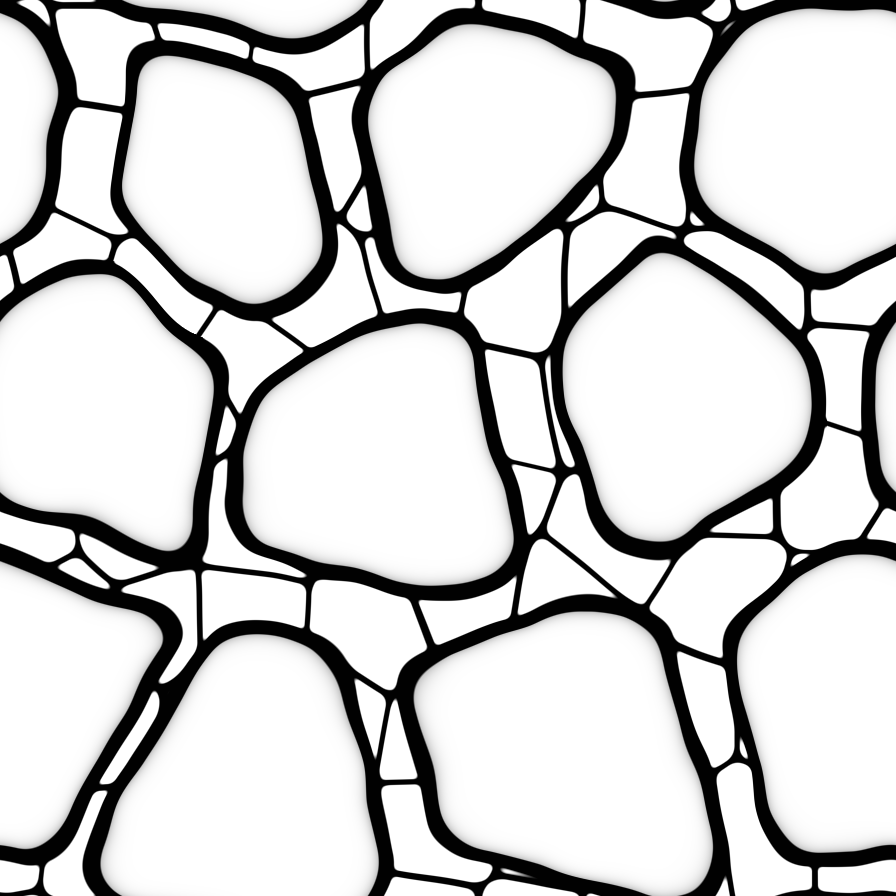
This pattern is drawn by a Shadertoy shader. Its source:

```glsl
// Seamless cracked stones: large boldly outlined slabs with finely split filler between them.
#define STONES 3.0          // large stones per side
#define CHIPS 8.0           // filler pieces per side
#define JITTER 0.55         // irregularity of the cell centres
#define GAP vec2(0.008, 0.056)     // smallest and largest inset of a stone side
#define CRACK vec2(0.0022, 0.0042) // half width range of the thin cracks
#define OUTLINE 0.0079      // half width of the bold outlines
#define WOBBLE 0.012        // waviness of the stone sides
#define SHADE 0.25          // strength of the soft inner shadow
#define SHADE_WIDTH 0.0055  // falloff of the inner shadow
#define SEED 4.7

float hash(vec2 p) {
    return fract(sin(dot(p + SEED, vec2(127.1, 311.7))) * 43758.5453);
}

vec2 hash2(vec2 p) {
    return vec2(hash(p), hash(p + 31.4));
}

// Value noise in -1..1 that wraps after n cells
vec2 wrapNoise(vec2 uv, float n) {
    vec2 p = uv * n, i = floor(p), f = fract(p);
    f = f * f * (3.0 - 2.0 * f);
    vec2 e = vec2(0.0, 1.0);
    vec2 low  = mix(hash2(mod(i, n)), hash2(mod(i + e.yx, n)), f.x);
    vec2 high = mix(hash2(mod(i + e.xy, n)), hash2(mod(i + e.yy, n)), f.x);
    return 2.0 * mix(low, high, f.y) - 1.0;
}

float smoothMin(float a, float b, float k) {
    float h = max(k - abs(a - b), 0.0) / k;
    return min(a, b) - 0.25 * k * h * h;
}

// Jittered centre of a cell; rows are staggered so the grid does not show
vec2 cellCentre(vec2 id, float n) {
    vec2 w = mod(id, n);
    vec2 stagger = vec2(w.y / n - 0.5, 0.0);
    return id + 0.5 + stagger + JITTER * (hash2(w + n) - 0.5);
}

// Signed distance to the rounded, inset Voronoi cell around uv (positive inside)
float insetCell(vec2 uv, float n, vec2 inset, float rounding) {
    vec2 p = uv * n, home = floor(p), own = home, toOwn = vec2(9.0);
    for (int y = -2; y <= 2; y++)
    for (int x = -2; x <= 2; x++) {
        vec2 id = home + vec2(x, y);
        vec2 r = cellCentre(id, n) - p;
        if (dot(r, r) < dot(toOwn, toOwn)) { toOwn = r; own = id; }
    }
    float d = 1.0;
    for (int y = -2; y <= 2; y++)
    for (int x = -2; x <= 2; x++) {
        if (x == 0 && y == 0) continue;
        vec2 id = own + vec2(x, y);
        vec2 r = cellCentre(id, n) - p;
        float side = dot(0.5 * (toOwn + r), normalize(r - toOwn)) / n;
        float amount = hash(mod(own, n) + 7.3 * mod(id, n));
        d = smoothMin(d, side - mix(inset.x, inset.y, amount), rounding);
    }
    return d;
}

void mainImage(out vec4 fragColor, in vec2 fragCoord) {
    vec2 uv = fragCoord / iResolution.xy;
    float pixel = 1.0 / min(iResolution.x, iResolution.y);

    // Hand-drawn bends
    vec2 bend = WOBBLE * wrapNoise(uv, 9.0) + 0.35 * WOBBLE * wrapNoise(uv, 20.0);
    float stone = insetCell(uv + bend, STONES, GAP, 0.04);
    float crack = insetCell(uv + 0.4 * bend, CHIPS, CRACK, 0.010);

    // Bold outlines, with cracks flaring into them outside the stones
    float width = OUTLINE + 0.0012 * wrapNoise(uv, 13.0).x;
    float ink = abs(stone) - width;
    if (stone < 0.0) ink = smoothMin(ink, crack, 0.006);

    // White faces with a soft shadow along the inside of each stone
    float shadow = stone > 0.0 ? SHADE * exp(-max(stone - width, 0.0) / SHADE_WIDTH) : 0.0;
    float face = 1.0 - shadow;
    float value = mix(0.005, face, smoothstep(-0.8 * pixel, 0.8 * pixel, ink));
    fragColor = vec4(vec3(value), 1.0);
}
```
